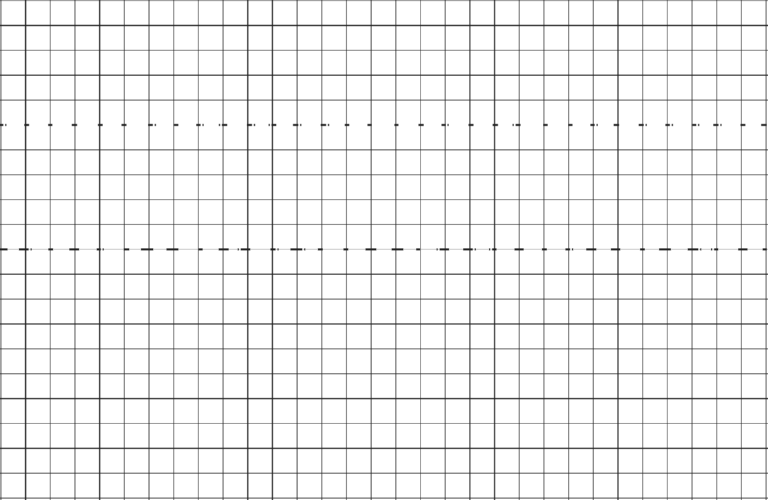
A WebGL 2 fragment shader for this pattern:

```glsl
#version 300 es
precision highp float;
// Ruled sheet: a grid of thin grey lines on white, 31 by 20 cells.
// Lines differ in weight; two rows are worn down to dashes at the
// crossings. Distances are in cells and edges are softly filtered.

#define CELLS vec2(31.0, 20.0)
#define ORIGIN vec2(0.0012, 0.0012)
#define SPAN vec2(0.9963, 0.9950)
#define LINE_WIDTH 0.027
#define BOLD_GAIN 1.7
#define DASH_WIDTH 0.080
#define SOFTNESS 1.4
#define DOTTED_ROW 5.0
#define DASHED_ROW 10.0
#define FAINT_INK 0.35
#define PAPER vec3(1.0)
#define INK vec3(0.13)

uniform vec2 u_resolution;
out vec4 fragColor;

// Indices of the heavier lines, from the left and from the top
const int BOLD_COLUMNS[7] = int[7](1, 4, 10, 11, 19, 20, 25);
const int BOLD_ROWS[6] = int[6](1, 3, 11, 13, 16, 18);

float hash(float n, float seed) {
    return fract(sin(n * 12.9898 + seed * 78.233) * 4375.85);
}

// Share of a soft pixel covered by a band of the given width
float band(float d, float width, float pixel) {
    float reach = 0.5 * (width + pixel) - abs(d);
    return clamp(reach / pixel, 0.0, min(1.0, width / pixel));
}

float lineWidth(float index, float seed, bool bold) {
    float vary = mix(0.85, 1.12, hash(index, seed));
    return LINE_WIDTH * vary * (bold ? BOLD_GAIN : 1.0);
}

bool boldColumn(float index) {
    bool bold = false;
    for (int i = 0; i < 7; i++) bold = bold || BOLD_COLUMNS[i] == int(index);
    return bold;
}

bool boldRow(float index) {
    bool bold = false;
    for (int i = 0; i < 6; i++) bold = bold || BOLD_ROWS[i] == int(index);
    return bold;
}

// Dash left near a crossing, with an occasional speck beside it
float dash(vec2 d, float column, float row, vec2 pixel) {
    bool dotted = row == DOTTED_ROW;
    bool brief = mod(column, 3.0) == 2.0 || mod(column, 9.0) == 4.0;
    float size = dotted || brief ? 0.19 : 0.44;
    size *= mix(0.85, 1.15, hash(column, row));
    float shift = (hash(column, row + 3.0) - 0.5) * 0.2;
    float ink = band(d.x - shift, size, pixel.x);
    float side = hash(column, row + 7.0) < 0.5 ? -1.0 : 1.0;
    float speck = step(0.5, hash(column, row + 11.0));
    float away = shift + side * (0.5 * size + 0.1);
    ink = max(ink, speck * band(d.x - away, 0.05, pixel.x));
    return ink * band(d.y, DASH_WIDTH, pixel.y);
}

void main() {
    // Grid position in cells, counted from the top left corner
    vec2 uv = gl_FragCoord.xy / u_resolution;
    uv.y = 1.0 - uv.y;
    vec2 grid = (uv - ORIGIN) / SPAN * CELLS;
    vec2 pixel = SOFTNESS * CELLS / (SPAN * u_resolution);
    vec2 index = clamp(floor(grid + 0.5), vec2(0.0), CELLS);
    vec2 d = grid - index;

    // Full lines
    float column = band(d.x, lineWidth(index.x, 1.0, boldColumn(index.x)), pixel.x);
    float row = band(d.y, lineWidth(index.y, 2.0, boldRow(index.y)), pixel.y);

    // Worn rows
    if (index.y == DOTTED_ROW || index.y == DASHED_ROW) {
        row *= index.y == DASHED_ROW ? FAINT_INK : 0.0;
        row = max(row, dash(d, index.x, index.y, pixel));
    }

    float ink = 1.0 - (1.0 - column) * (1.0 - row);
    fragColor = vec4(mix(PAPER, INK, ink), 1.0);
}
```
